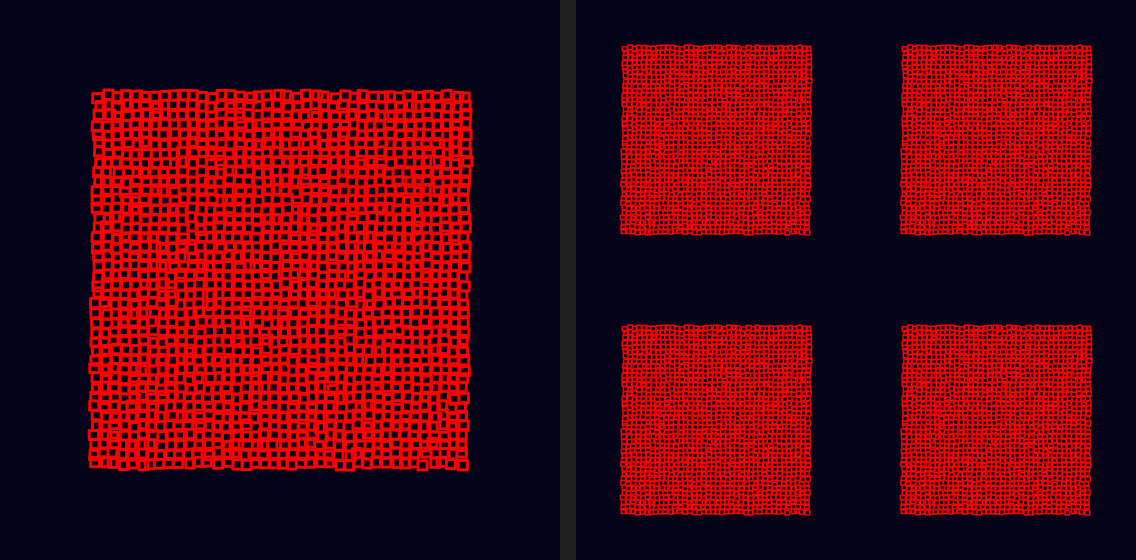
Left: one tile. Right: repeated 2 by 2.
Give the GLSL for this pattern, as a WebGL 1 fragment shader.

```glsl
precision highp float;

uniform vec2 u_resolution;

const float GRID_COUNT = 40.0;              // squares across and down
const float PITCH = 0.0168;                 // spacing of squares, in canvas units
const vec2 GRID_CENTER = vec2(0.501, 0.5);
const float SHEAR = 0.0115;                 // sideways lean of the whole block

// Lengths below are in units of the pitch
const float HALF_SIDE = 0.49;
const float SIDE_VARIATION = 0.02;
const float HALF_STROKE = 0.157;
const float POSITION_JITTER = 0.2;
const float TILT_JITTER = 0.05;             // radians

const vec3 BACKGROUND = vec3(0.008, 0.008, 0.095);
const vec3 STROKE_COLOR = vec3(0.995, 0.0, 0.0);

float hash(vec2 p) {
  return fract(sin(dot(p, vec2(127.1, 311.7))) * 43758.5453);
}

// Random value from -1 to 1, independent for each channel
float signedHash(vec2 cell, float channel) {
  return 2.0 * hash(cell + channel * vec2(17.3, 5.9)) - 1.0;
}

mat2 rotation(float angle) {
  float c = cos(angle);
  float s = sin(angle);
  return mat2(c, s, -s, c);
}

float boxDistance(vec2 p, vec2 halfSize) {
  vec2 q = abs(p) - halfSize;
  return length(max(q, 0.0)) + min(max(q.x, q.y), 0.0);
}

// Distance to the displaced square outline that belongs to a cell
float outlineDistance(vec2 p, vec2 cell) {
  vec2 jitter = vec2(signedHash(cell, 1.0), signedHash(cell, 2.0));
  vec2 local = p - cell - 0.5 - POSITION_JITTER * jitter;
  local = rotation(TILT_JITTER * signedHash(cell, 3.0)) * local;
  vec2 stretch = vec2(signedHash(cell, 4.0), signedHash(cell, 5.0));
  vec2 halfSize = HALF_SIDE + SIDE_VARIATION * stretch;
  return abs(boxDistance(local, halfSize)) - HALF_STROKE;
}

bool insideGrid(vec2 cell) {
  return all(greaterThan(cell, vec2(-0.5))) &&
         all(lessThan(cell, vec2(GRID_COUNT - 0.5)));
}

void main() {
  vec2 uv = gl_FragCoord.xy / u_resolution;
  vec2 centered = uv - GRID_CENTER;
  centered.x -= SHEAR * centered.y;
  vec2 p = centered / PITCH + 0.5 * GRID_COUNT;

  // Overlapping outlines from the surrounding cells
  vec2 home = floor(p);
  float nearest = 10.0;
  for (int j = -1; j <= 1; j++) {
    for (int i = -1; i <= 1; i++) {
      vec2 cell = home + vec2(float(i), float(j));
      if (insideGrid(cell)) {
        nearest = min(nearest, outlineDistance(p, cell));
      }
    }
  }

  // Edge smoothing about one pixel wide; the plain margin wraps seamlessly
  float pixel = 1.0 / (PITCH * min(u_resolution.x, u_resolution.y));
  float coverage = clamp(0.5 - nearest / pixel, 0.0, 1.0);
  gl_FragColor = vec4(mix(BACKGROUND, STROKE_COLOR, coverage), 1.0);
}
```
